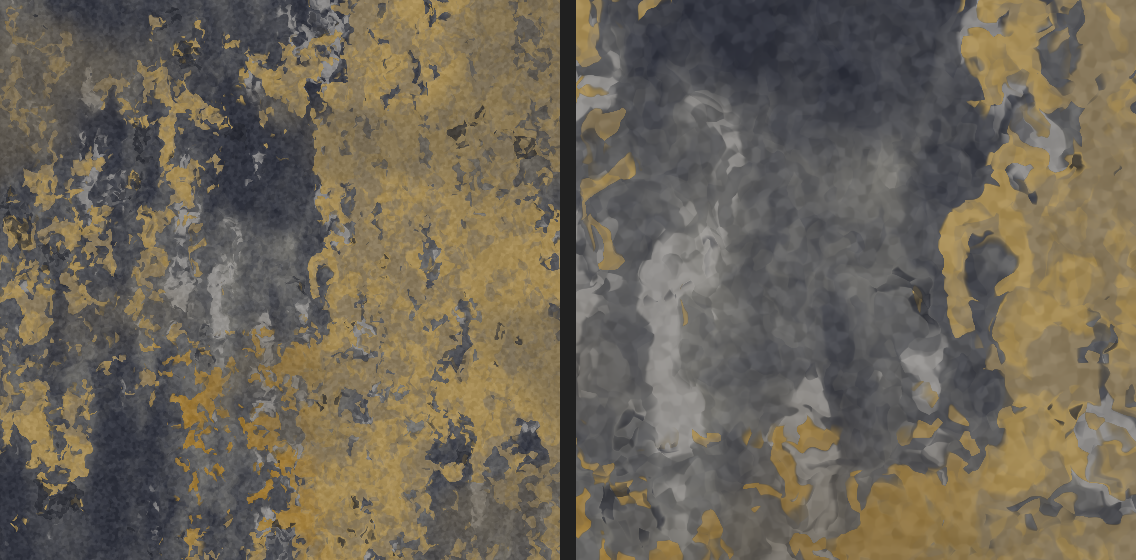
Left: the whole. Right: its middle third, enlarged.
Reproduce this texture procedurally as a WebGL 2 fragment shader.

```glsl
#version 300 es
precision highp float;

#define SLATE vec3(.20, .21, .25)
#define STEEL vec3(.46, .455, .44)
#define PALE vec3(.62, .61, .60)
#define OCHRE vec3(.65, .55, .34)
#define DUST vec3(.53, .47, .36)
#define AMBER vec3(.62, .46, .17)
#define UMBER vec3(.43, .39, .32)
#define FLAKE_SCALE 23.0
#define RIPPLE .013
#define CHIP_EDGE .035
#define GRAIN .07

uniform vec2 u_resolution;
out vec4 fragColor;

vec3 hash3(vec2 p) {
  vec3 q = fract(p.xyx * vec3(.1031, .1030, .0973));
  q += dot(q, q.yxz + 33.33);
  return fract((q.xxy + q.yzz) * q.zyx);
}

// Blended cellular noise, centred on zero; high crispness gives flat plates
float cells(vec2 p, float crisp) {
  vec2 id = floor(p), f = p - id;
  float total = 0.0, weight = 0.0;
  for (int y = -1; y <= 1; y++)
    for (int x = -1; x <= 1; x++) {
      vec2 g = vec2(x, y);
      vec3 h = hash3(id + g);
      vec2 d = g + h.xy - f;
      float w = exp(-crisp * dot(d, d));
      total += w * h.z;
      weight += w;
    }
  return total / weight - .5;
}

// Three sizes of plates, from broad chips to crumbs
float flakes(vec2 p) {
  float sum = 0.0, gain = .42;
  for (int i = 0; i < 3; i++) {
    sum += gain * cells(p, 22.0);
    p = p * 2.25 + 17.3;
    gain *= .8;
  }
  return sum;
}

float softBox(vec2 p, vec2 center, vec2 halfSize, float blur) {
  vec2 d = abs(p - center) - halfSize;
  float dist = length(max(d, 0.0)) + min(max(d.x, d.y), 0.0);
  return 1.0 - smoothstep(-blur, blur, dist);
}

void main() {
  vec2 uv = gl_FragCoord.xy / u_resolution;

  // Watery distortion of all outlines
  vec2 ripple = vec2(cells(uv * 36.0, 6.0), cells(uv * 36.0 + 71.0, 6.0));
  ripple += .45 * vec2(cells(uv * 95.0 + 13.0, 6.0), cells(uv * 95.0 + 47.0, 6.0));
  vec2 p = uv + RIPPLE * ripple;

  // Broad drifts and vertical runs
  float broad = cells(uv * 4.5 + 3.0, 4.0);
  float drift = cells(uv * vec2(6.0, 5.0) + 29.0, 4.0);
  float runs = cells(p * vec2(24.0, 3.5) + 5.0, 7.0);
  float ribs = sin(p.x * 113.0 + 2.0 * broad);
  vec2 q = p + .05 * vec2(drift, broad) + vec2(0.0, .12 * runs);

  // Large zones: painted right side, bare plates, warm lower middle
  float right = smoothstep(.49, .59, q.x);
  float left = 1.0 - right;
  float bare = softBox(q, vec2(.465, .71), vec2(.085, .11), .035);
  bare = max(bare, .9 * softBox(q, vec2(.33, 1.0), vec2(.22, .06), .05));
  bare = max(bare, .85 * softBox(q, vec2(.1, .08), vec2(.17, .14), .07));
  bare = max(bare, .8 * softBox(q, vec2(.16, .77), vec2(.055, .05), .04));
  float scuffed = softBox(q, vec2(.43, .5), vec2(.1, .1), .06);
  float worn = softBox(q, vec2(.88, .08), vec2(.17, .13), .07);
  float warm = softBox(q, vec2(.42, .2), vec2(.14, .17), .07);

  // Paint film, broken into chips
  vec2 chipPos = p * vec2(1.0, .85) * FLAKE_SCALE;
  float chips = flakes(chipPos);
  float cover = mix(-.05, .15, right) + .3 * broad + .26 * runs + .025 * ribs * left;
  cover += .06 * warm - .5 * bare - .3 * scuffed - .15 * worn;
  float paint = smoothstep(-CHIP_EDGE, CHIP_EDGE, cover + chips);

  // Metal below
  float mottle = flakes(chipPos * 1.2 + 91.0);
  float tone = .56 + .8 * mottle + .5 * runs + .5 * drift + .05 * ribs;
  tone += .15 * scuffed - bare * (.45 + .45 * mottle);
  vec3 color = mix(SLATE, STEEL, clamp(tone, 0.0, 1.15));

  // Pale scrapes running downward
  float scrape = cells(p * vec2(25.0, 5.0) + 61.0, 9.0) + .7 * mottle;
  scrape += .35 * softBox(p, vec2(.357, .69), vec2(.008, .09), .015);
  scrape += .15 * scuffed - .25 * bare;
  color = mix(color, PALE, .75 * smoothstep(.34, .5, scrape));

  // Paint colour and thin dark rims
  float fresh = smoothstep(-.15, .2, mottle + .4 * broad + .3 * chips);
  vec3 film = mix(DUST, OCHRE, fresh);
  float rust = warm + .6 * left * smoothstep(.1, .3, drift);
  film = mix(film, AMBER, .75 * clamp(rust, 0.0, 1.0) * smoothstep(-.15, .15, chips));
  color = mix(color, film, paint);
  color *= 1.0 - .5 * paint * (1.0 - paint);

  // Blurred brown smears
  float smear = smoothstep(.0, .32, cells(uv * vec2(4.0, 6.0) + 43.0, 4.0));
  smear = max(smear, softBox(q, vec2(.5, .31), vec2(.1, .04), .08));
  color = mix(color, UMBER, .55 * smear * (1.0 - .8 * bare));

  // Scattered dark pits and fine grain
  float pits = cells(p * 15.0 + 37.0, 14.0) + .6 * mottle;
  color = mix(color, SLATE * .75, .7 * smoothstep(.5, .57, pits));
  color += GRAIN * (cells(uv * 190.0, 8.0) + .5 * cells(p * 85.0 + 7.0, 16.0));

  fragColor = vec4(clamp(color, 0.0, 1.0), 1.0);
}
```
